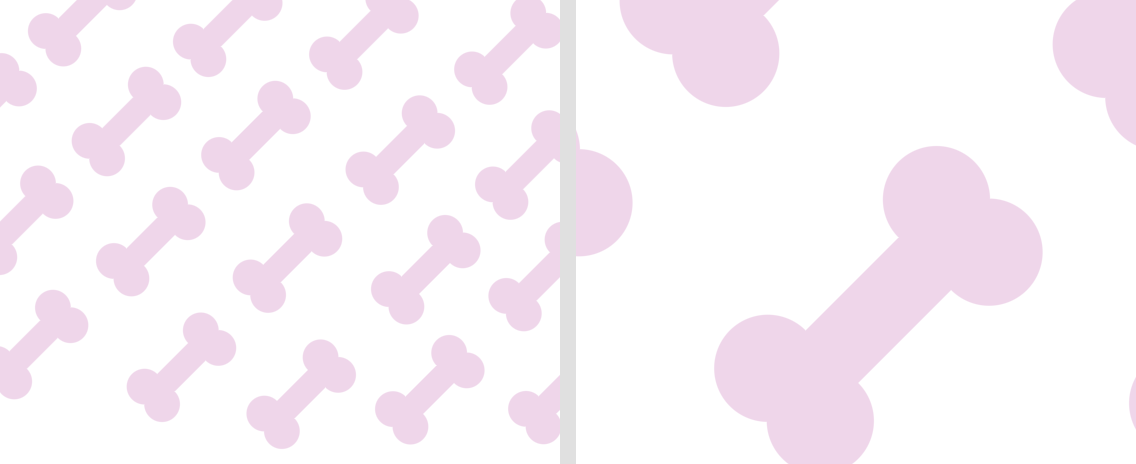
Left, the full canvas; right, a detail of the centre.
This pattern is drawn by a Shadertoy shader. Its source:

```glsl
#define PAPER vec3(1.0)
#define PINK vec3(0.937, 0.839, 0.918)
#define COLUMNS 5
#define ROWS 4
#define LOBE_RADIUS 0.0385
#define HALF_LENGTH 0.0857   // centre to lobe pair, along the shaft
#define HALF_WIDTH 0.0267    // half shaft width, also the lobe spread
#define SWAY 0.0142          // sideways drift of the lower rows
#define ZIGZAG 0.008         // alternating shift between columns

// Signed distance to a bone lying on the rising diagonal
float boneDistance(vec2 p) {
    vec2 q = abs(vec2(p.x + p.y, p.y - p.x) * sqrt(0.5));
    vec2 fromEnd = q - vec2(HALF_LENGTH, HALF_WIDTH);
    float lobe = length(fromEnd) - LOBE_RADIUS;
    float shaft = max(fromEnd.x, fromEnd.y);
    return min(lobe, shaft);
}

// Bone centre, in canvas heights from the top left corner
vec2 boneCentre(float column, float row) {
    float across = column - 2.0;
    float alternate = 1.0 - 2.0 * mod(column, 2.0);
    float row2 = row * row;

    // Slanted rows that narrow and arch towards the bottom
    vec2 centre = vec2(0.486 + 0.0833 * row - 0.0097 * row2,
                       0.048 + 0.2343 * row + 0.0099 * row2);
    centre += across * vec2(0.303 - 0.0079 * row,
                            0.0252 + 0.0063 * sin(1.1 * row));
    centre.y += across * across * (0.00236 - 0.00189 * row2);

    // Irregular spacing
    centre.x += alternate * mix(0.6, -1.0, min(row, 1.0)) * ZIGZAG;
    centre.y += alternate * step(2.5, row) * 1.2 * ZIGZAG;
    float wave = cos(2.1 * (column + row - 4.4));
    centre.x += step(1.5, row) * SWAY * (wave + 0.3);
    return centre;
}

void mainImage(out vec4 fragColor, in vec2 fragCoord) {
    vec2 p = fragCoord / iResolution.y;
    float pixel = 1.0 / iResolution.y;

    // Nearest bone
    float d = 1e3;
    for (int row = 0; row < ROWS; row++) {
        for (int column = 0; column < COLUMNS; column++) {
            vec2 centre = boneCentre(float(column), float(row));
            d = min(d, boneDistance(p - vec2(centre.x, 1.0 - centre.y)));
        }
    }

    // Smooth edges
    float coverage = 1.0 - smoothstep(-0.8 * pixel, 0.8 * pixel, d);
    fragColor = vec4(mix(PAPER, PINK, coverage), 1.0);
}
```
